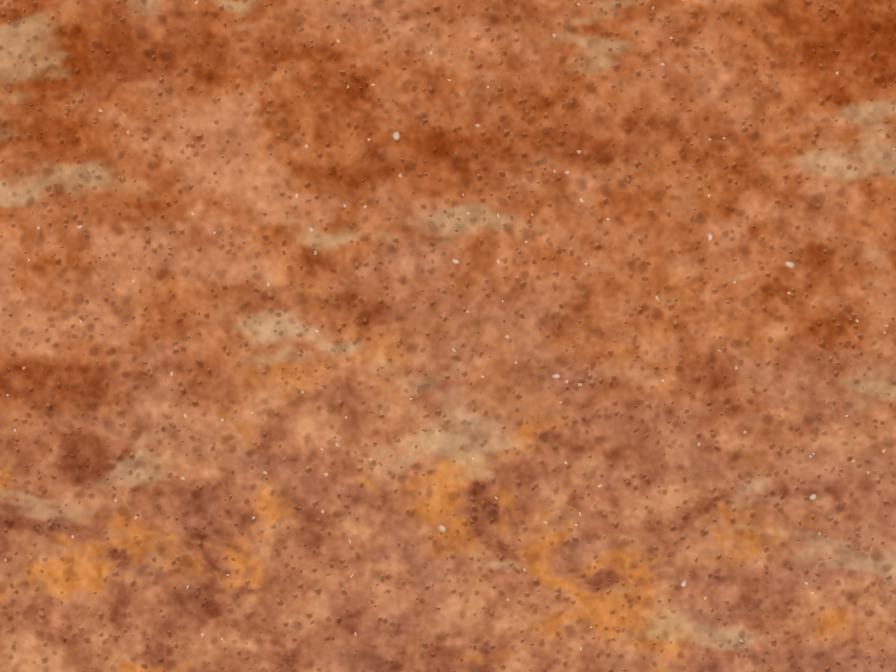
Write a WebGL 2 fragment shader that draws this texture.

```glsl
#version 300 es
precision highp float;

uniform vec2 u_resolution;
out vec4 fragColor;

float hash(vec2 cell) {
    uvec2 q = uvec2(ivec2(cell)) * uvec2(1597334673u, 3812015801u);
    uint n = (q.x ^ q.y) * 1597334673u;
    n = (n ^ (n >> 15)) * 2246822519u;
    return float((n ^ (n >> 13)) >> 8) / 16777216.0;
}

float noise(vec2 p) {
    vec2 i = floor(p), f = fract(p);
    f = f * f * (3.0 - 2.0 * f);
    return mix(mix(hash(i), hash(i + vec2(1, 0)), f.x),
               mix(hash(i + vec2(0, 1)), hash(i + vec2(1, 1)), f.x), f.y);
}

float fbm(vec2 p, int octaves) {
    float sum = 0.0, total = 0.0, amplitude = 1.0;
    for (int i = 0; i < octaves; i++) {
        sum += amplitude * noise(p);
        total += amplitude;
        amplitude *= 0.6;
        p = mat2(1.6, 1.2, -1.2, 1.6) * p + 17.3;
    }
    return sum / total;
}

// Scattered grains: x = dark pit, y = lit rim above it, z = bright glint
vec3 grains(vec2 p, float density, float glintShare) {
    vec2 home = floor(p);
    vec3 result = vec3(0);
    for (int y = -1; y <= 1; y++) {
        for (int x = -1; x <= 1; x++) {
            vec2 cell = home + vec2(x, y);
            float kind = hash(cell + 211.0);
            float present = step(hash(cell + 57.0), density);
            vec2 d = p - cell - vec2(hash(cell), hash(cell + 91.0));
            d += 0.3 * (vec2(noise(p * 2.0), noise(p * 2.0 + 40.0)) - 0.5);
            float size = mix(0.18, 0.42, hash(cell + 133.0));
            float pit = 1.0 - smoothstep(0.3 * size, 1.3 * size, length(d));
            vec2 lit = d - size * vec2(-0.3, 0.9);
            float rim = 1.0 - smoothstep(0.1 * size, 0.8 * size, length(lit));
            float glint = 1.0 - smoothstep(0.08, 0.28, length(d));
            result = max(result, vec3(pit * present * (0.4 + 0.6 * kind),
                                      rim * present * kind,
                                      glint * step(kind, glintShare)));
        }
    }
    return result;
}

void main() {
    vec2 p = gl_FragCoord.xy / u_resolution.y;
    vec2 warped = p + 0.03 * (vec2(noise(p * 14.0), noise(p * 14.0 + 70.0)) - 0.5);

    // Broad sideways patches broken up by finer clumps
    float broad = fbm(warped * vec2(3.2, 7.5) + 3.0, 4);
    float clumps = fbm(warped * vec2(17, 23) + 31.0, 4);
    float low = 1.0 - smoothstep(0.22, 0.78, p.y + 0.5 * (fbm(p * vec2(2, 4) + 8.0, 3) - 0.5));
    float tone = smoothstep(0.27, 0.73, mix(broad, clumps, 0.4 + 0.2 * low));

    // Red-brown rust above, mauve and orange rust below
    vec3 dark = mix(vec3(0.60, 0.29, 0.12), vec3(0.57, 0.32, 0.21), low);
    vec3 middle = mix(vec3(0.70, 0.40, 0.22), vec3(0.70, 0.44, 0.30), low);
    vec3 light = mix(vec3(0.78, 0.51, 0.35), vec3(0.79, 0.54, 0.37), low);
    vec3 color = mix(dark, middle, smoothstep(0.0, 0.5, tone));
    color = mix(color, light, smoothstep(0.45, 1.0, tone));

    float ochre = smoothstep(0.5, 0.68, fbm(warped * vec2(9, 14) + 63.0, 4));
    color = mix(color, vec3(0.83, 0.51, 0.23), ochre * (0.08 + 0.6 * low) * smoothstep(0.2, 0.7, tone));
    float mauve = smoothstep(0.48, 0.7, fbm(warped * vec2(5, 11) + 120.0, 4));
    color = mix(color, vec3(0.66, 0.43, 0.33), 0.55 * mauve * (0.35 + 0.65 * low));
    float pale = smoothstep(0.63, 0.78, fbm(warped * vec2(4.5, 12) + 151.0, 4));
    color = mix(color, vec3(0.76, 0.62, 0.47), 0.65 * pale);

    // Fine mottling
    float mottle = fbm(p * vec2(48, 44) + 9.0, 3) - 0.5;
    float grit = noise(p * 135.0) + noise(p * 95.0 + 33.0) - 1.0;
    color += mottle * vec3(0.22, 0.20, 0.17) + grit * vec3(0.055, 0.052, 0.046);

    // Pits, their lit rims and rare glints
    vec3 coarse = grains(p * 38.0 + 5.0, 0.36, 0.006);
    vec3 fine = grains(p * 78.0 + 300.0, 0.28, 0.012);
    float pits = max(0.8 * coarse.x, fine.x);
    float rims = max(0.5 * coarse.y, fine.y);
    color = mix(color, color * vec3(0.70, 0.63, 0.58), 0.75 * pits);
    color = mix(color, vec3(0.83, 0.64, 0.48), 0.38 * rims);
    color = mix(color, vec3(0.90, 0.83, 0.77), max(0.75 * coarse.z, 0.6 * fine.z));

    fragColor = vec4(clamp(color, 0.0, 1.0), 1.0);
}
```
